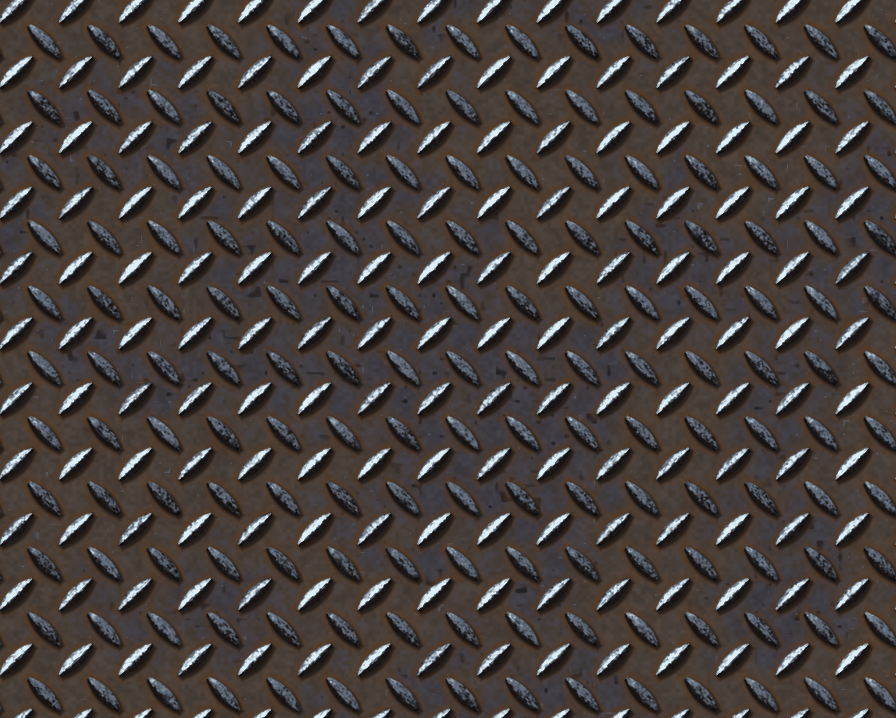
Reproduce this texture procedurally as a WebGL 1 fragment shader.

```glsl
precision highp float;
// Worn steel tread plate: rows of slanted lugs, alternating in direction, with rust around them.
uniform vec2 u_resolution;

#define REPEATS vec2(15.0, 11.0)
#define LUG_LENGTH 0.375
#define LUG_WIDTH 0.122
#define RUST_REACH 0.15
#define GRAIN 0.15
#define WEAR 0.55
#define BROWN vec3(0.285, 0.247, 0.222)
#define SLATE vec3(0.245, 0.236, 0.262)
#define RUST vec3(0.34, 0.225, 0.13)
#define SOOT vec3(0.085, 0.07, 0.065)
#define STEEL vec3(0.37, 0.41, 0.47)
#define GLINT vec3(0.87, 0.94, 0.97)

float hash(vec2 p) {
  return fract(sin(dot(p, vec2(12.9898, 78.233))) * 43758.5);
}

// Value noise that wraps after a whole number of cells
float noise(vec2 p, vec2 period) {
  vec2 i = floor(p), f = fract(p);
  f = f * f * (3.0 - 2.0 * f);
  vec2 a = mod(i, period), b = mod(i + 1.0, period);
  return mix(mix(hash(a), hash(vec2(b.x, a.y)), f.x),
             mix(hash(vec2(a.x, b.y)), hash(b), f.x), f.y);
}

float tiledNoise(vec2 uv, vec2 period) {
  return noise(uv * period, period);
}

// Half width of the lug at a distance along its axis
float lugHalfWidth(float along) {
  float t = min(abs(along) / LUG_LENGTH, 1.0);
  return LUG_WIDTH * (1.0 - 0.72 * t * t);
}

// Lens with blunt ends; q.x runs along the axis, q.y across it
float lugDistance(vec2 q) {
  return max((abs(q.y) - lugHalfWidth(q.x)) * 0.88, abs(q.x) - LUG_LENGTH);
}

// Soot to steel to glint
vec3 metal(float tone) {
  vec3 c = mix(SOOT, STEEL, smoothstep(0.0, 0.45, tone));
  return mix(c, GLINT, smoothstep(0.42, 1.0, tone));
}

vec3 plate(vec2 uv) {
  float patches = 0.6 * tiledNoise(uv, vec2(8.0, 6.0))
                + 0.4 * tiledNoise(uv, vec2(29.0, 23.0));
  float grain = 0.6 * tiledNoise(uv, vec2(230.0, 184.0))
              + 0.4 * tiledNoise(uv, vec2(97.0, 78.0)) - 0.5;
  vec3 c = mix(BROWN, SLATE, smoothstep(0.38, 0.66, patches + 0.3 * grain));
  c *= 1.0 + 2.0 * GRAIN * grain;
  // Dark pits and a few pale flecks
  float pits = tiledNoise(uv, vec2(128.0, 102.0));
  c = mix(c, SOOT, 0.65 * smoothstep(0.8, 0.97, pits) * smoothstep(0.35, 0.7, patches));
  float flecks = tiledNoise(uv, vec2(190.0, 152.0));
  return mix(c, STEEL, 0.6 * smoothstep(0.93, 1.0, flecks));
}

void main() {
  vec2 uv = gl_FragCoord.xy / u_resolution;
  vec2 cellSize = vec2(1.0, REPEATS.x / REPEATS.y * u_resolution.y / u_resolution.x);
  float pixel = REPEATS.x / u_resolution.x;
  vec3 color = plate(uv);
  float rough = tiledNoise(uv, vec2(75.0, 60.0));

  for (int k = 0; k < 2; k++) {
    // Rising lugs first, then falling ones half a cell away
    bool rising = k == 0;
    vec2 centre = rising ? vec2(0.27, 0.89) : vec2(0.74, 0.36);
    vec2 axis = normalize(rising ? vec2(1.0, 0.96) : vec2(0.96, -1.0));
    vec2 across = vec2(-axis.y, axis.x);
    vec2 cell = uv * REPEATS - centre + 0.5;
    vec2 id = mod(floor(cell), REPEATS) + float(k) * 31.0;
    vec2 local = (fract(cell) - 0.5) * cellSize;
    vec2 q = vec2(dot(local, axis), dot(local, across));
    float d = lugDistance(q);
    float variation = hash(id + 3.7);

    // Rust ring and the shadow thrown to the lower right
    float ring = 1.0 - smoothstep(0.0, RUST_REACH, d);
    color = mix(color, RUST, ring * (0.35 + 0.5 * rough));
    vec2 shifted = local - vec2(0.03, -0.035);
    float shade = lugDistance(vec2(dot(shifted, axis), dot(shifted, across)));
    color = mix(color, SOOT, 0.72 * (1.0 - smoothstep(-0.02, 0.055, shade)));

    // Worn faces: side tells the lit flank from the dark one
    float side = q.y / lugHalfWidth(q.x);
    float along = q.x / LUG_LENGTH;
    float scratches = noise(vec2(q.x * 17.0, q.y * 38.0) + id * 13.0, vec2(997.0));
    float scuffs = noise(q * 31.0 + id * 7.0, vec2(997.0));
    float wear = WEAR * (0.55 * scratches + 0.45 * scuffs - 0.5);
    float tone;
    if (rising) {
      float lit = smoothstep(-0.3, 0.15, side + 0.5 * wear);
      float ridge = 1.0 - smoothstep(0.1, 0.75, abs(side - 0.32));
      tone = lit * (0.4 + 0.5 * ridge + 1.3 * wear + 0.25 * (variation - 0.5));
      tone += 0.1 * scuffs;
    } else {
      float lit = smoothstep(-0.65, 0.1, side + 0.6 * wear);
      float tip = 1.0 - smoothstep(-0.95, -0.35, along);
      tone = lit * (0.29 + 0.24 * tip - 0.1 * along + 0.9 * wear + 0.16 * (variation - 0.5));
      tone += 0.08 * scuffs;
    }
    vec3 face = metal(tone) * (1.0 - 0.35 * smoothstep(0.7, 1.0, abs(along)));
    color = mix(color, face, 1.0 - smoothstep(-pixel, pixel, d));
  }
  gl_FragColor = vec4(color, 1.0);
}
```
